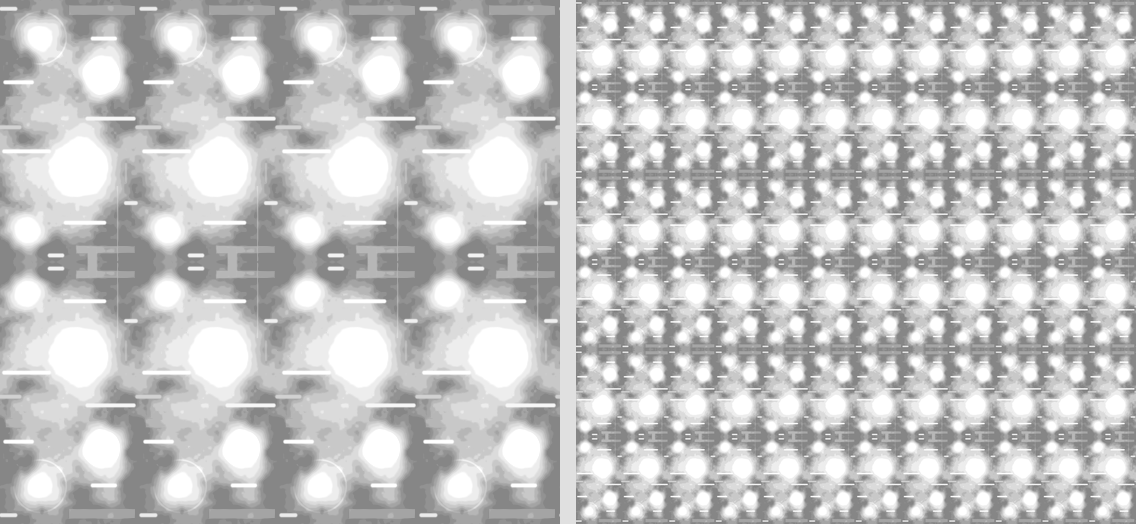
Left: one tile. Right: repeated 3 by 3.
This pattern is drawn by a Shadertoy shader. Its source:

```glsl
// Grey posterized haze with glowing orbs and light bars, four columns mirrored top to bottom
#define COLUMNS 4.0
#define HALF_HEIGHT 1.875
#define LEVELS 14.0
#define BASE_TONE 0.60
#define DARKEST 0.525
#define GRIME 0.62
#define GLOW_WEAR 1.3
#define BAR_CORE 0.007
#define BAR_EDGE 0.021
#define RING_WIDTH 0.004
#define PLATE_TONE 0.70

const int ORBS = 4;
const int BARS = 9;
const int PLATES = 6;

// Orb: centre, core radius, glow reach
const vec4 orbs[ORBS] = vec4[](
    vec4(0.286, 0.271, 0.066, 0.100), vec4(0.724, 0.542, 0.113, 0.110),
    vec4(0.573, 1.208, 0.165, 0.285), vec4(0.193, 1.651, 0.072, 0.092));
const float ringRadius[ORBS] = float[](0.187, 0.128, 0.193, -1.0);

// Bar: centre, half length, brightness
const vec4 bars[BARS] = vec4[](
    vec4(0.06, 0.063, 0.050, 0.92), vec4(0.742, 0.276, 0.080, 1.0),
    vec4(0.133, 0.589, 0.095, 1.0), vec4(0.79, 0.849, 0.165, 0.97),
    vec4(0.06, 0.911, 0.080, 0.82), vec4(0.19, 1.083, 0.160, 1.0),
    vec4(0.935, 1.453, 0.035, 0.94), vec4(0.607, 1.594, 0.138, 1.0),
    vec4(0.40, 1.828, 0.045, 0.95));

// Plate or streak: centre, half size
const vec4 plates[PLATES] = vec4[](
    vec4(0.73, 0.073, 0.235, 0.034), vec4(0.25, 0.719, 0.210, 0.028),
    vec4(0.755, 1.786, 0.210, 0.026), vec4(0.84, 1.60, 0.004, 0.270),
    vec4(0.90, 1.24, 0.004, 0.070), vec4(0.66, 1.83, 0.035, 0.060));

float hash(vec2 p) {
    return fract(sin(dot(p, vec2(127.1, 311.7))) * 43758.5453);
}

// Value noise that wraps across one column
float noise(vec2 p, float period) {
    vec2 i = floor(p), f = fract(p);
    f = f * f * (3.0 - 2.0 * f);
    float x0 = mod(i.x, period), x1 = mod(i.x + 1.0, period);
    return mix(mix(hash(vec2(x0, i.y)), hash(vec2(x1, i.y)), f.x),
               mix(hash(vec2(x0, i.y + 1.0)), hash(vec2(x1, i.y + 1.0)), f.x), f.y);
}

float fbm(vec2 p) {
    float sum = 0.0, amp = 0.5, freq = 5.0;
    for (int i = 0; i < 4; i++) {
        sum += amp * noise(p * freq + vec2(0.0, 17.0 * float(i)), freq);
        freq *= 2.0;
        amp *= 0.5;
    }
    return sum / 0.9375;
}

// Offset to a centre, wrapped to the nearest column
vec2 offsetTo(vec2 p, vec2 centre) {
    vec2 d = p - centre;
    d.x -= round(d.x);
    return d;
}

// Round to grey levels with smoothed steps
float posterize(float tone) {
    float s = tone * LEVELS;
    float w = clamp(fwidth(s), 0.02, 0.5);
    return (floor(s) + smoothstep(0.5 - w, 0.5 + w, fract(s))) / LEVELS;
}

void mainImage(out vec4 fragColor, in vec2 fragCoord) {
    vec2 uv = fragCoord / iResolution.xy;
    vec2 p = vec2(fract(uv.x * COLUMNS), HALF_HEIGHT * (1.0 - abs(2.0 * uv.y - 1.0)));
    float px = COLUMNS / iResolution.x;
    float wear = fbm(p) - 0.5;

    // Cloudy ground, darker by the column edge and the mirror line
    float edge = offsetTo(p, vec2(0.93, 0.0)).x;
    float shade = 0.08 * smoothstep(1.42, 1.75, p.y) + 0.05 * exp(-edge * edge * 90.0);
    float tone = BASE_TONE + GRIME * wear - shade;

    // Faint plates and streaks
    for (int i = 0; i < PLATES; i++) {
        vec2 q = abs(offsetTo(p, plates[i].xy)) - plates[i].zw;
        float d = length(max(q, 0.0)) + min(max(q.x, q.y), 0.0);
        float cover = 1.0 - smoothstep(-px, px, d);
        tone = mix(tone, max(tone, PLATE_TONE), 0.8 * cover);
    }

    // Orb glows, screened together
    float ring = 0.0;
    for (int i = 0; i < ORBS; i++) {
        float r = length(offsetTo(p, orbs[i].xy));
        float reach = orbs[i].w * (1.0 + GLOW_WEAR * wear) * (1.0 - 0.25 * exp(-edge * edge * 90.0));
        float glow = exp(-pow(max(r - orbs[i].z, 0.0) / reach, 1.5));
        tone = 1.0 - (1.0 - tone) * (1.0 - glow);
        float line = 1.0 - smoothstep(RING_WIDTH - px * 0.5, RING_WIDTH + px, abs(r - ringRadius[i]));
        ring = max(ring, line);
    }
    tone = max(posterize(tone), DARKEST);
    tone += 0.09 * ring * smoothstep(-0.25, 0.1, wear);

    // Bright bars with soft rims
    for (int i = 0; i < BARS; i++) {
        vec2 q = abs(offsetTo(p, bars[i].xy));
        float d = length(vec2(max(q.x - bars[i].z, 0.0), q.y));
        float cover = 1.0 - smoothstep(BAR_CORE, max(BAR_EDGE, BAR_CORE + px), d);
        tone = mix(tone, max(tone, bars[i].w), cover);
    }
    fragColor = vec4(vec3(min(tone, 1.0)), 1.0);
}
```
